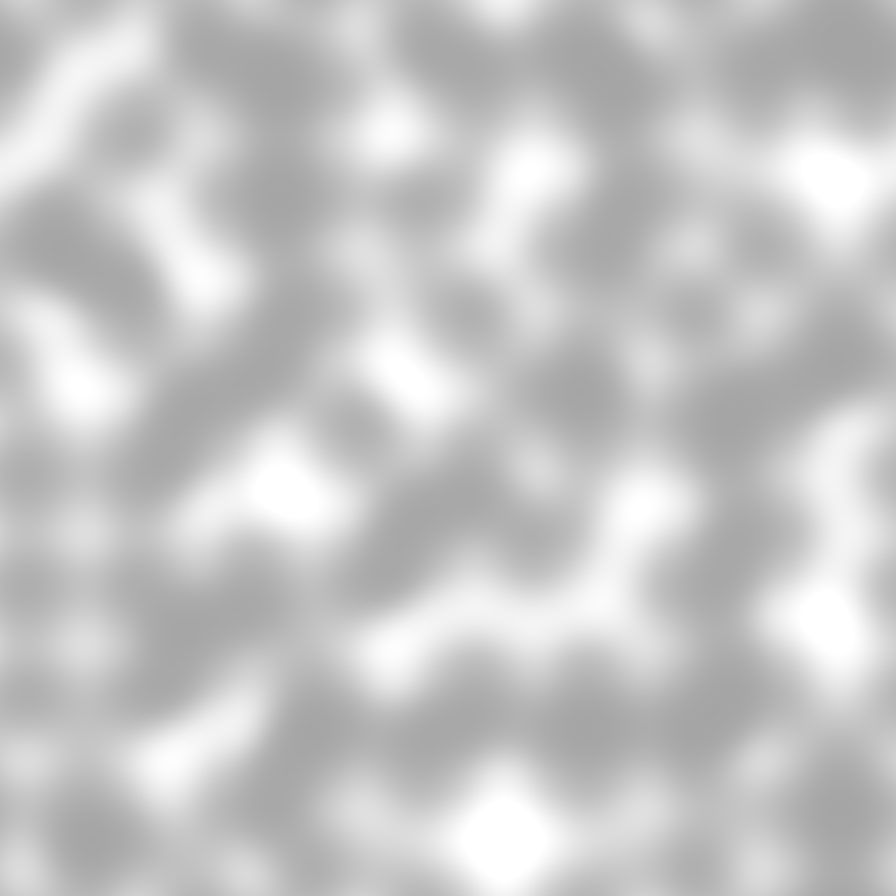
This texture is drawn by a WebGL 1 fragment shader. Its source:

```glsl
precision highp float;
// Soft grey clouds: one octave of gradient noise on a wrapping 8 by 8 lattice.
// Every lattice point has a diagonal gradient; a tone curve then
// flattens the dark hollows and lifts the bright spots.

uniform vec2 u_resolution;

const float CELLS = 8.0;

float hash(vec2 p) {
  return fract(sin(dot(p, vec2(127.1, 311.7))) * 43758.5453);
}

// One of the four diagonal directions, repeating every CELLS points
vec2 diagonalGradient(vec2 point) {
  point = mod(point, CELLS);
  return vec2(hash(point + 3.7) < 0.5 ? -1.0 : 1.0,
              hash(point + 41.3) < 0.5 ? -1.0 : 1.0);
}

float cornerRamp(vec2 cell, vec2 local, vec2 corner) {
  return dot(diagonalGradient(cell + corner), local - corner);
}

float gradientNoise(vec2 p) {
  vec2 cell = floor(p);
  vec2 local = p - cell;
  vec2 fade = local * local * local * (local * (local * 6.0 - 15.0) + 10.0);
  float bottom = mix(cornerRamp(cell, local, vec2(0.0, 0.0)),
                     cornerRamp(cell, local, vec2(1.0, 0.0)), fade.x);
  float top = mix(cornerRamp(cell, local, vec2(0.0, 1.0)),
                  cornerRamp(cell, local, vec2(1.0, 1.0)), fade.x);
  return mix(bottom, top, fade.y);
}

void main() {
  vec2 uv = gl_FragCoord.xy / u_resolution;
  float height = gradientNoise(uv * CELLS);

  // Ease off the rare extremes, then apply the tone curve
  height *= 1.12 - 0.45 * height * height;
  float grey = 0.76 + 0.29 * height + 0.17 * height * height;

  gl_FragColor = vec4(vec3(min(grey, 1.0)), 1.0);
}
```
